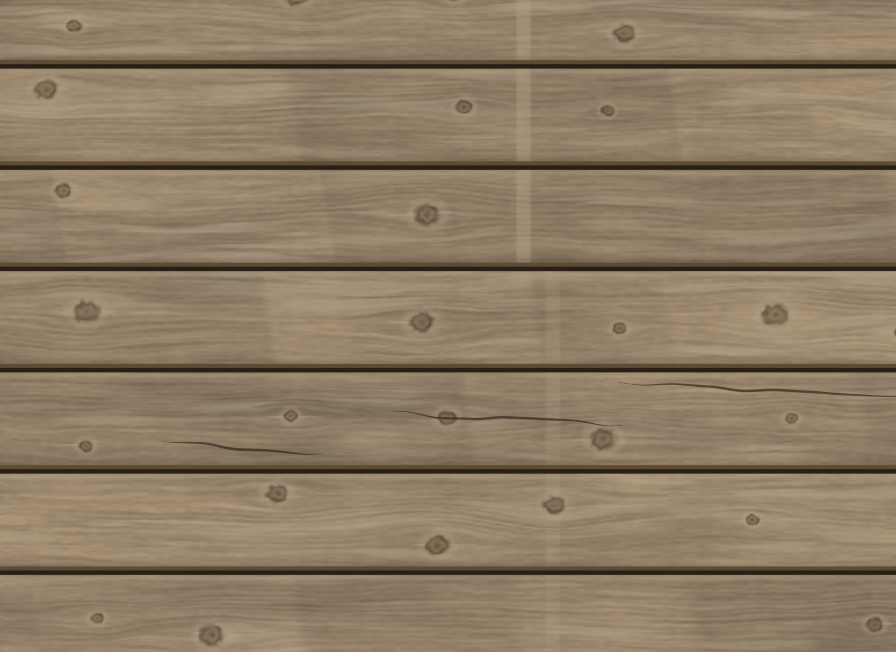
Reproduce this texture procedurally as a WebGL 1 fragment shader.

```glsl
precision highp float;
// Weathered horizontal timber cladding: six grooves divide seven visible boards.
// Stretched noise makes the grain, which bends around knots scattered by hash;
// stains, cracks and a faint vertical band vary from board to board.
uniform vec2 u_resolution;

const float PITCH = 0.1553;        // board height / canvas height
const float FIRST_GROOVE = 0.122;  // height of the lowest groove
const float KNOT_CELL = 1.65;      // knot spacing in board heights
const vec3 WOOD = vec3(0.62, 0.54, 0.435);
const vec3 GREY_WOOD = vec3(0.53, 0.46, 0.38);
const vec3 PALE_WOOD = vec3(0.70, 0.635, 0.53);
const vec3 KNOT_WOOD = vec3(0.49, 0.405, 0.31);
const vec3 BEVEL = vec3(0.37, 0.295, 0.205);
const vec3 DARK = vec3(0.19, 0.145, 0.10);

float hash(vec2 p) {
  return fract(sin(dot(p, vec2(127.1, 311.7))) * 43758.5453);
}

float noise(vec2 p) {
  vec2 i = floor(p), f = fract(p);
  f = f * f * (3.0 - 2.0 * f);
  return mix(mix(hash(i), hash(i + vec2(1.0, 0.0)), f.x),
             mix(hash(i + vec2(0.0, 1.0)), hash(i + 1.0), f.x), f.y);
}

float fbm(vec2 p) {
  float sum = 0.0, gain = 0.53;
  for (int i = 0; i < 4; i++) {
    sum += gain * noise(p);
    p = p * 2.03 + 17.3;
    gain *= 0.5;
  }
  return sum;
}

float bell(float x) { return exp(-x * x); }

// Adds one knot: x = grain shift, y = core, z = dark outline, w = pale halo.
vec4 knot(vec2 d, float radius, float seed) {
  float wobble = 0.35 * (noise(d * 22.0 + seed * 50.0) - 0.5);
  float dist = length(d * vec2(0.9, 1.1)) / radius + wobble;
  float shift = -0.75 * d.y * bell(length(d * vec2(0.42, 1.0)) / (radius * 2.4));
  float side = 0.35 + 0.65 * noise(normalize(d + 0.0001) * 1.4 + seed * 30.0);
  float rim = bell((dist - 0.85) * 4.0) * side + 0.6 * bell(dist * 3.5);
  float streak = bell(d.y / (radius * 0.45)) * bell(d.x / (radius * 5.0));
  streak *= smoothstep(0.5, 0.75, noise(vec2(d.x * 4.0, d.y * 40.0) + seed * 90.0));
  return vec4(shift, smoothstep(1.1, 0.7, dist), rim,
              0.55 * bell((dist - 1.35) * 2.2) + streak);
}

vec4 knots(vec2 q, float row) {
  vec4 sum = vec4(0.0);
  for (int i = -1; i <= 1; i++) {
    float cell = floor(q.x / KNOT_CELL) + float(i);
    vec2 id = vec2(cell, row * 7.0 + 3.0);
    float size = hash(id + 41.3);
    vec2 center = vec2((cell + 0.2 + 0.6 * hash(id)) * KNOT_CELL,
                       0.25 + 0.55 * hash(id + 19.7));
    float present = step(0.3, hash(id + 73.1));
    sum += present * knot(q - center, 0.055 + 0.065 * size * size, size);
  }
  return sum;
}

// Tapered splits that run slightly downhill along the grain.
float cracks(vec2 q, float row, float px) {
  float sum = 0.0;
  for (int i = 0; i < 3; i++) {
    float k = float(i);
    float along = (q.x - 2.4 - 2.6 * k) / (0.8 + 0.35 * k);
    float y = 0.2 + 0.29 * k - 0.06 * along + 0.05 * noise(vec2(q.x * 3.0, row + k));
    float width = 0.013 * max(1.0 - along * along, 0.0);
    sum += smoothstep(width + px, width - px, abs(q.y - y)) * step(abs(along), 1.0);
  }
  return min(sum, 1.0);
}

vec3 board(vec2 q, float row, float px) {
  vec4 k = knots(q, row);
  float seed = row * 13.7 + 40.0;
  float v = q.y + k.x + 0.16 * (fbm(vec2(q.x * 0.55, q.y * 2.0 + seed)) - 0.5);
  float broad = fbm(vec2(q.x * 0.45, v * 3.5 + seed));
  float fibre = fbm(vec2(q.x * 1.3, v * 22.0 + seed));
  float speck = noise(vec2(q.x * 14.0, q.y * 42.0 + seed));
  float heart = bell((v - 0.55) * 3.2) * (0.3 + 0.7 * noise(vec2(q.x * 0.7, seed)));
  float rings = sin(110.0 * v + 5.0 * fbm(vec2(q.x * 1.1, v * 5.0 + seed)));

  // Overall tone, then fine grain and weathered fibres
  float grey = 0.32 - 0.14 * cos(3.14159 * row) + 1.5 * (broad - 0.5);
  vec3 col = mix(WOOD, GREY_WOOD, clamp(grey, 0.0, 1.0));
  col *= 1.0 + 0.26 * (fibre - 0.5) + 0.07 * (speck - 0.5) + 0.05 * heart * rings;
  float bleached = smoothstep(0.52, 0.78, fbm(vec2(q.x * 0.8, v * 9.0 + seed + 60.0)));
  col = mix(col, PALE_WOOD, 0.5 * bleached);

  // Hard-edged damp patches and the pale vertical band
  float stain = noise(vec2(q.x * 0.5 + 0.08 * q.y, seed));
  col *= 1.0 - 0.06 * smoothstep(0.58, 0.62, stain);
  float bandX = mix(5.46, 5.17, step(2.5, row));
  float band = smoothstep(0.09, 0.05, abs(q.x - bandX));
  col = mix(col, PALE_WOOD, band * mix(0.2, 0.42, step(2.5, row)));

  // Knots and splits
  col = mix(col, PALE_WOOD, clamp(k.w, 0.0, 1.0) * 0.6);
  col = mix(col, KNOT_WOOD, clamp(k.y, 0.0, 1.0) * 0.65);
  col = mix(col, DARK, clamp(k.z, 0.0, 1.0) * 0.5);
  float split = step(abs(row - 1.0), 0.5);
  return mix(col, DARK, 0.7 * split * cracks(q, row, px));
}

void main() {
  vec2 q = gl_FragCoord.xy / u_resolution.y;
  q = vec2(q.x, q.y - FIRST_GROOVE) / PITCH;
  float px = 0.7 / (u_resolution.y * PITCH);
  float row = floor(q.y);
  float edge = fract(q.y + 0.5) - 0.5;  // signed distance to nearest groove
  vec3 col = board(vec2(q.x, q.y - row), row, px);

  // Lit upper lip, brown bevel and the dark gap
  col = mix(col, PALE_WOOD, 0.35 * bell((edge + 0.055) / 0.025));
  col *= 1.0 - 0.12 * smoothstep(0.16, 0.05, edge) * step(0.0, edge);
  float bevel = smoothstep(-px, px, edge) * smoothstep(0.06 + px, 0.06 - px, edge);
  col = mix(col, BEVEL, bevel);
  float gap = smoothstep(0.022 + px, 0.022 - px, abs(edge + 0.002));
  gl_FragColor = vec4(mix(col, DARK * 0.85, gap), 1.0);
}
```
